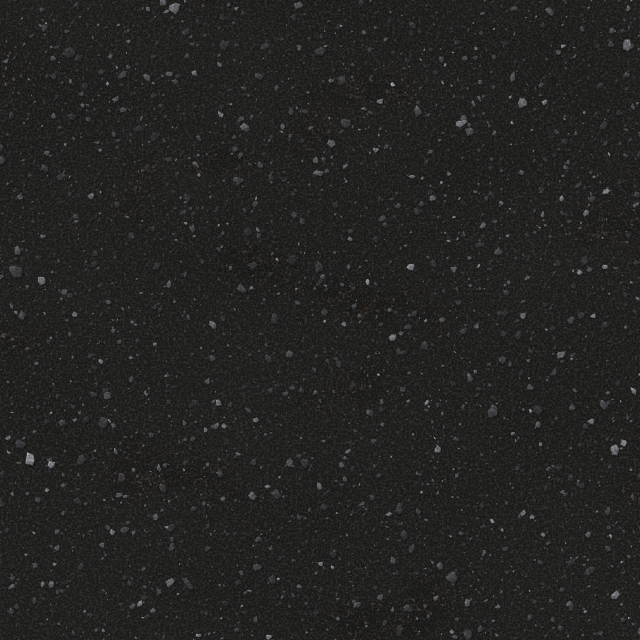
A WebGL 1 fragment shader for this texture:

```glsl
precision highp float;
uniform vec2 u_resolution;

const float TAU = 6.2831853;
const vec3 STONE = vec3(1.01, 0.995, 0.965);
const vec3 CHIP_TINT = vec3(0.985, 0.99, 1.03);
const vec3 RUST = vec3(0.25, 0.175, 0.125);
const vec2 LIGHT = vec2(-0.6, 0.8);

float hash(vec2 p) {
  vec3 q = fract(p.xyx * 0.1031);
  q += dot(q, q.yzx + 33.33);
  return fract((q.x + q.y) * q.z);
}

vec2 hash2(vec2 p) {
  return vec2(hash(p), hash(p + 71.7));
}

mat2 rotation(float angle) {
  float c = cos(angle), s = sin(angle);
  return mat2(c, s, -s, c);
}

// Distance to the nearest scattered point
float cellular(vec2 p) {
  vec2 cell = floor(p);
  float nearest = 4.0;
  for (int y = -1; y <= 1; y++) {
    for (int x = -1; x <= 1; x++) {
      vec2 id = cell + vec2(float(x), float(y));
      vec2 offset = id + hash2(id) - p;
      nearest = min(nearest, dot(offset, offset));
    }
  }
  return sqrt(nearest);
}

// Layered sines, roughly -1 to 1
float clouds(vec2 p) {
  float sum = 0.0, weight = 0.5;
  for (int i = 0; i < 4; i++) {
    sum += weight * sin(p.x + 1.7 * sin(p.y + float(i)));
    p = rotation(1.1) * p * 1.9 + 2.3;
    weight *= 0.55;
  }
  return sum;
}

// Irregular convex polygon
float shardDistance(vec2 p, float radius, vec2 seed) {
  float d = -radius;
  for (int i = 0; i < 6; i++) {
    vec2 key = seed + 5.3 * float(i);
    float angle = (float(i) + 0.8 * hash(key)) * TAU / 6.0;
    float reach = radius * mix(0.6, 1.1, hash(key + 19.1));
    d = max(d, dot(p, vec2(cos(angle), sin(angle))) - reach);
  }
  return d;
}

// Scattered chips: x is coverage, y is tone, z is edge shadow
vec3 chips(vec2 uv, float cells, vec2 sizes, float share, float pixel, float seed) {
  vec2 p = uv * cells;
  vec2 cell = floor(p);
  float soft = pixel * cells * 0.75;
  vec3 result = vec3(0.0);
  for (int y = -1; y <= 1; y++) {
    for (int x = -1; x <= 1; x++) {
      vec2 id = cell + vec2(float(x), float(y));
      vec2 key = id + seed;
      if (hash(key + 3.7) > share) continue;
      vec2 local = p - id - hash2(key);
      float size = hash(key + 11.9);
      float radius = cells * mix(sizes.x, sizes.y, size * size);
      vec2 q = rotation(TAU * hash(key + 23.5)) * local;
      q.y *= mix(1.0, 1.75, hash(key + 31.1));
      float d = shardDistance(q, radius, key);
      float cover = 1.0 - smoothstep(-soft, soft, d);
      float shine = hash(key + 47.3);
      float tone = mix(0.18, 0.32, shine) + 0.2 * pow(shine, 8.0);
      float facing = dot(local, LIGHT) / radius;
      float rim = smoothstep(-0.4 * radius, 0.0, d);
      tone *= 1.0 + 0.16 * facing + 0.25 * rim * facing;
      if (cover > result.x) result.xy = vec2(cover, tone);
      float shade = 1.0 - smoothstep(0.0, 0.35 * radius + soft, d);
      result.z = max(result.z, shade * smoothstep(0.0, 1.0, -facing));
    }
  }
  return result;
}

vec3 layChips(vec3 color, vec3 chip, float mottle) {
  color *= 1.0 - 0.3 * chip.z;
  return mix(color, chip.y * mottle * CHIP_TINT, chip.x);
}

void main() {
  vec2 uv = gl_FragCoord.xy / u_resolution.y;
  float pixel = 1.0 / u_resolution.y;

  // Grainy dark stone
  float grain = cellular(uv * 270.0) - 0.45;
  float coarse = cellular(uv * 120.0 + 40.0) - 0.45;
  float drift = clouds(uv * vec2(7.0, 13.0));
  vec3 color = STONE * (0.134 + 0.1 * grain + 0.03 * coarse + 0.005 * drift);

  // Faint rusty streaks, drawn out sideways
  vec2 warped = uv + 0.012 * vec2(clouds(uv * 40.0), clouds(uv * 55.0 + 9.0));
  float region = smoothstep(0.35, 0.85, clouds(uv * vec2(9.0, 15.0) + 4.0));
  float streak = 1.0 - smoothstep(0.08, 0.4, cellular(warped * vec2(26.0, 85.0)));
  color *= 1.0 - 0.1 * region * (1.0 - streak);
  color = mix(color, RUST * (1.0 + 2.0 * grain), 0.28 * region * streak);

  // Chips from dust to pebbles
  float mottle = 1.0 + 0.45 * grain + 0.3 * coarse;
  color = layChips(color, chips(uv, 95.0, vec2(0.001, 0.0025), 0.34, pixel, 13.0), mottle);
  color = layChips(color, chips(uv, 52.0, vec2(0.0026, 0.0054), 0.4, pixel, 157.0), mottle);
  color = layChips(color, chips(uv, 26.0, vec2(0.0048, 0.0098), 0.36, pixel, 311.0), mottle);

  gl_FragColor = vec4(color, 1.0);
}
```
